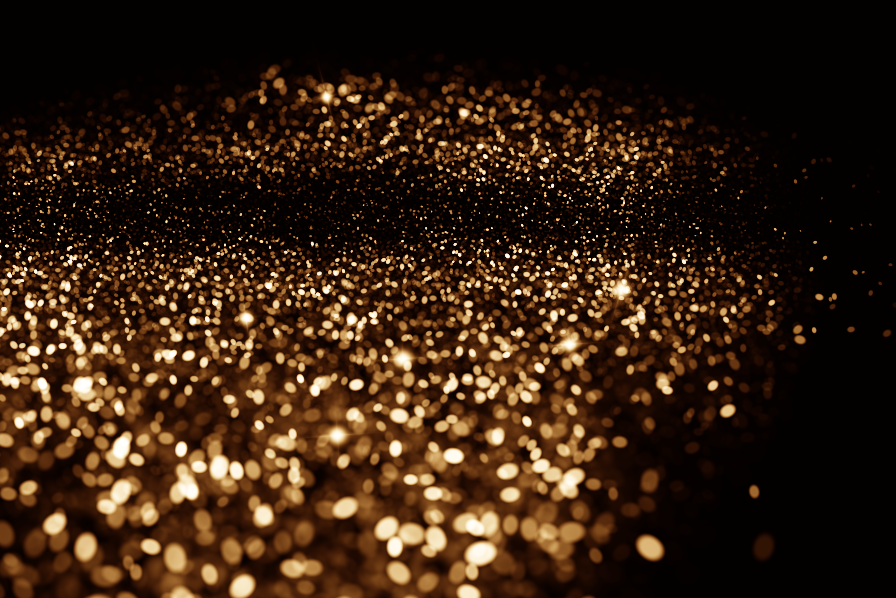
This background is drawn by a Shadertoy shader. Its source:

```glsl
// Gold glitter scattered on a dark surface, seen with a shallow depth of field.
// Layers of jittered cells hold discs that grow away from the sharp band;
// a density field shapes the drift, and a tone curve turns light into gold.

float hash(vec2 p) {
    return fract(sin(dot(p, vec2(127.1, 311.7))) * 43758.5453);
}

float noise(vec2 p) {
    vec2 i = floor(p), f = fract(p);
    f = f * f * (3.0 - 2.0 * f);
    return mix(mix(hash(i), hash(i + vec2(1, 0)), f.x),
               mix(hash(i + vec2(0, 1)), hash(i + vec2(1, 1)), f.x), f.y);
}

// Soft elliptical spot
float blob(vec2 p, vec2 center, vec2 size) {
    vec2 q = (p - center) / size;
    return exp(-dot(q, q));
}

// Outline of the drift; spread loosens its borders
float driftMask(vec2 p, float spread) {
    float right = 1.22 - 1.1 * (p.y - 0.54) * (p.y - 0.54) + spread;
    float top = 0.86 - 0.22 * (p.x - 0.65) * (p.x - 0.65) + 0.1 * spread;
    return (1.0 - smoothstep(right - 0.22, right + 0.17, p.x))
         * (1.0 - smoothstep(top - 0.16, top + 0.06, p.y));
}

// Amount of glitter: hollows thin it out, clusters thicken it
float density(vec2 p) {
    float clump = noise(mat2(0.9, 0.4, -0.4, 0.9) * p * vec2(9.0, 12.0));
    float d = driftMask(p, 0.0) * (0.35 + 0.95 * clump);
    d *= 1.0 - 0.85 * blob(p, vec2(0.52, 0.69), vec2(0.22, 0.07));
    d *= 1.0 - 0.7 * blob(p, vec2(0.2, 0.82), vec2(0.3, 0.08));
    d *= 1.0 - 0.65 * blob(p, vec2(0.0, 0.05), vec2(0.28, 0.17));
    d *= 1.0 - 0.75 * blob(p, vec2(1.12, 0.2), vec2(0.22, 0.24));
    d += 0.4 * blob(p, vec2(0.66, 0.29), vec2(0.2, 0.13));
    d += 0.5 * blob(p, vec2(0.7, 0.08), vec2(0.2, 0.1));
    d += 0.4 * blob(p, vec2(0.53, 0.84), vec2(0.1, 0.03));
    d += 0.4 * blob(p, vec2(0.95, 0.66), vec2(0.13, 0.09));
    d += 0.4 * blob(p, vec2(0.08, 0.57), vec2(0.14, 0.07));
    return d;
}

// One layer of out-of-focus flakes on a grid of the given cell size
float flakes(vec2 p, float cell, float seed) {
    float light = 0.0;
    vec2 base = floor(p / cell);
    for (int j = -1; j <= 1; j++)
    for (int i = -1; i <= 1; i++) {
        vec2 id = base + vec2(i, j);
        vec2 key = id + seed * 17.3;
        vec2 center = (id + vec2(hash(key), hash(key + 41.7))) * cell;
        float blur = 0.0021 + 0.031 * max(abs(center.y - 0.64) - 0.03, 0.0);
        float ratio = blur / cell;
        float gate = smoothstep(0.13, 0.2, ratio) * (1.0 - smoothstep(0.55, 0.65, ratio));
        if (gate <= 0.0) continue;
        float radius = blur * (0.55 + 0.6 * hash(key + 73.1));
        vec2 offset = p - center;
        float angle = 6.2832 * hash(key + 29.0);
        // Slightly uneven outline
        float dist = length(offset) * (1.0 + 0.14 * cos(2.0 * atan(offset.y, offset.x + 1e-6) + angle));
        float edge = max(0.4 * radius, 0.7 / iResolution.y);
        float disc = 1.0 - smoothstep(radius - edge, radius + 0.7 * edge, dist);
        float amount = density(center);
        float power = (4.6 * pow(hash(key + 19.9), 10.0) + 0.14 * hash(key + 88.2)) * amount;
        // Rare bright flakes also stray past the borders
        float stray = driftMask(center, 0.2) * (0.3 + 0.7 * smoothstep(0.8, 0.6, center.y));
        power += 2.4 * step(0.978, hash(key + 57.3)) * stray;
        light += disc * power * gate;
    }
    return light;
}

// Bright star with a hot core and two thin tilted rays
float glint(vec2 p, vec2 center, float size, float tilt) {
    vec2 q = (p - center) / size;
    q = mat2(cos(tilt), sin(tilt), -sin(tilt), cos(tilt)) * q;
    float rays = exp(-abs(q.x) * 9.0 - abs(q.y) * 1.3)
               + 0.5 * exp(-abs(q.y) * 10.0 - abs(q.x) * 1.8);
    return 4.0 * exp(-dot(q, q) * 7.0) + 1.4 * rays;
}

void mainImage(out vec4 fragColor, in vec2 fragCoord) {
    vec2 p = fragCoord / iResolution.y;
    p.x += 0.75 - 0.5 * iResolution.x / iResolution.y;

    // Two sets of flakes, from the finest layer to the broadest
    float light = 0.0;
    float cell = 0.008;
    for (int i = 0; i < 7; i++) {
        light += flakes(p, cell, float(i) + 1.0);
        light += 0.7 * flakes(p + 0.37 * cell, cell * 1.2, float(i) + 11.0);
        cell *= 1.5;
    }

    // Warm haze of blurred flakes in the foreground
    mat2 turn = mat2(0.8, 0.6, -0.6, 0.8);
    float haze = noise(turn * p * 27.0) * (0.3 + noise(p * turn * turn * 55.0 + 7.0));
    light += 0.5 * haze * density(p) * (1.0 - smoothstep(0.25, 0.62, p.y));

    // Strongest reflections
    light += glint(p, vec2(1.04, 0.515), 0.028, 0.3);
    light += glint(p, vec2(0.412, 0.468), 0.022, -0.15);
    light += glint(p, vec2(0.547, 0.838), 0.02, -0.25);
    light += glint(p, vec2(0.565, 0.272), 0.03, 1.5);
    light += glint(p, vec2(0.953, 0.424), 0.026, 1.5);
    light += glint(p, vec2(0.675, 0.4), 0.03, 1.5);

    // Dim light is brown, strong light saturates to cream
    vec3 gold = vec3(1.0, 0.56, 0.22) * pow(vec3(light), vec3(1.0, 1.25, 1.65));
    vec3 color = vec3(0.012, 0.002, 0.0) + 1.0 - exp(-gold);
    fragColor = vec4(min(color, 1.0), 1.0);
}
```
